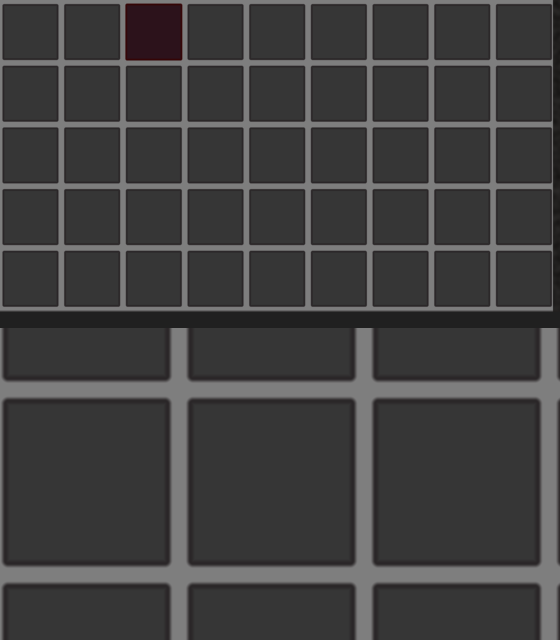
Top: the whole. Bottom: its middle third, enlarged.
Write a WebGL 2 fragment shader that draws this pattern.

```glsl
#version 300 es
precision highp float;
// Grid of dark, softly bevelled slots in a grey frame, with one slot highlighted.

// Lengths are fractions of the canvas height.
#define GRID vec2(9.0, 5.0)
#define PITCH 0.1977
#define FIRST_CENTRE vec2(0.0977, 0.1065)
#define HALF_SIZE 0.0897
#define CORNER 0.006
#define RIM 0.0058
#define SOFTNESS 0.0028
#define HIGHLIGHT vec2(2.0, 4.0)
#define HIGHLIGHT_GROW 0.0015
#define STRIP_X 1.7725
#define BASE_LINE 0.0045

uniform vec2 u_resolution;
out vec4 fragColor;

const vec3 FRAME = vec3(0.495, 0.493, 0.494);
const vec3 SLOT_RIM = vec3(0.165, 0.150, 0.155);
const vec3 SLOT_FILL = vec3(0.212, 0.212, 0.212);
const vec3 HOT_RIM = vec3(0.205, 0.020, 0.025);
const vec3 HOT_FILL = vec3(0.172, 0.070, 0.105);
const vec3 STRIP = vec3(0.125, 0.118, 0.115);
const vec3 BASE = vec3(0.240, 0.235, 0.235);

vec2 hashGradient(vec2 cell) {
  float h = fract(sin(dot(cell, vec2(127.1, 311.7))) * 43758.5);
  return vec2(cos(6.2832 * h), sin(6.2832 * h));
}

float gradientNoise(vec2 p) {
  vec2 i = floor(p), f = fract(p);
  vec2 u = f * f * (3.0 - 2.0 * f);
  float a = dot(hashGradient(i), f);
  float b = dot(hashGradient(i + vec2(1, 0)), f - vec2(1, 0));
  float c = dot(hashGradient(i + vec2(0, 1)), f - vec2(0, 1));
  float d = dot(hashGradient(i + vec2(1, 1)), f - vec2(1, 1));
  return mix(mix(a, b, u.x), mix(c, d, u.x), u.y);
}

float roundedSquare(vec2 p, float halfSize, float radius) {
  vec2 q = abs(p) - halfSize + radius;
  return length(max(q, 0.0)) + min(max(q.x, q.y), 0.0) - radius;
}

// 1 where d is below the edge, 0 above, with a soft step between.
float below(float d, float edge, float soft) {
  return 1.0 - smoothstep(edge - soft, edge + soft, d);
}

void main() {
  vec2 p = gl_FragCoord.xy / u_resolution.y;
  float pixel = 1.0 / u_resolution.y;
  float soft = max(SOFTNESS, 0.75 * pixel);

  // Nearest slot, kept within the grid
  vec2 g = (p - FIRST_CENTRE) / PITCH;
  vec2 cell = clamp(floor(g + 0.5), vec2(0.0), GRID - 1.0);
  vec2 local = (g - cell) * PITCH;
  vec2 offset = abs(cell - HIGHLIGHT);
  float hot = 1.0 - step(0.5, max(offset.x, offset.y));

  // Frame, closed by a dark line along the bottom
  vec3 color = mix(FRAME, BASE, below(p.y, BASE_LINE, 0.5 * soft));

  // Slot: dark rim, then flat fill
  float d = roundedSquare(local, HALF_SIZE + hot * HIGHLIGHT_GROW, CORNER);
  color = mix(color, mix(SLOT_RIM, HOT_RIM, hot), below(d, 0.0, soft));
  color = mix(color, mix(SLOT_FILL, HOT_FILL, hot), below(d, -RIM, soft));

  // Mottled dark strip at the right
  vec3 strip = STRIP + 0.06 * gradientNoise(p * 45.0);
  color = mix(strip, color, below(p.x, STRIP_X, 0.75 * pixel));

  fragColor = vec4(color, 1.0);
}
```
